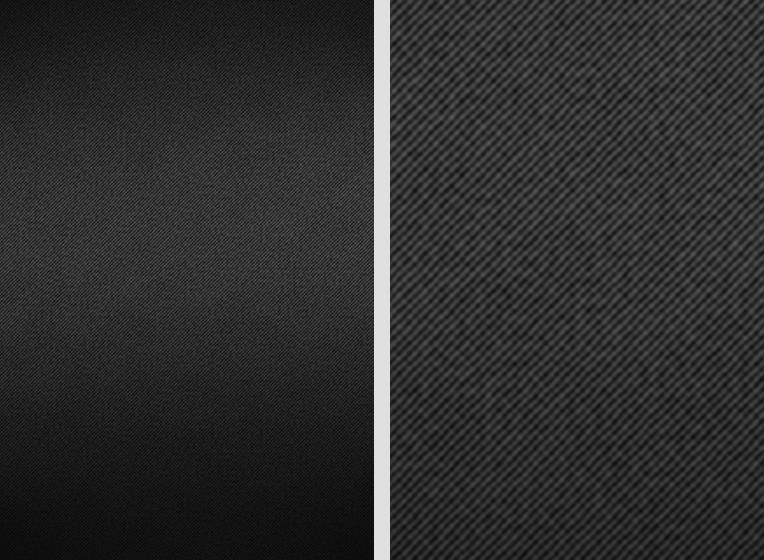
Left: the whole. Right: its middle third, enlarged.
Give the GLSL for this texture, as a WebGL 1 fragment shader.

```glsl
precision highp float;
// Charcoal twill cloth: fine rising diagonal threads under a soft band of light.

#define REPEATS_DOWN 160.0   // repeats across follow from the aspect ratio
#define THREAD_CONTRAST 0.36
#define STITCH_CONTRAST 0.10
#define THREAD_WOBBLE 0.16
#define FIBER_WEAR 0.42
#define CLOUD_WEAR 0.08
#define LIGHT_HEIGHT 0.60
#define LIGHT_SPREAD 0.37
#define SHADE_TONE 0.054
#define LIGHT_TONE 0.155

uniform vec2 u_resolution;

const float TAU = 6.28318;

// Pseudo-random unit gradient for a lattice point
vec2 latticeGradient(vec2 cell) {
  vec3 h = fract(vec3(cell.xyx) * vec3(0.1031, 0.1030, 0.0973));
  h += dot(h, h.yzx + 33.33);
  float angle = TAU * fract((h.x + h.y) * h.z);
  return vec2(cos(angle), sin(angle));
}

// Gradient noise, roughly -0.7 to 0.7
float gradientNoise(vec2 p) {
  vec2 cell = floor(p);
  vec2 f = fract(p);
  vec2 blend = f * f * f * (f * (f * 6.0 - 15.0) + 10.0);
  float a = dot(latticeGradient(cell), f);
  float b = dot(latticeGradient(cell + vec2(1.0, 0.0)), f - vec2(1.0, 0.0));
  float c = dot(latticeGradient(cell + vec2(0.0, 1.0)), f - vec2(0.0, 1.0));
  float d = dot(latticeGradient(cell + vec2(1.0, 1.0)), f - vec2(1.0, 1.0));
  return mix(mix(a, b, blend.x), mix(c, d, blend.x), blend.y);
}

// Diagonal ridges, beaded by faint stitches along each thread
float twill(vec2 weave) {
  float wobble = THREAD_WOBBLE * gradientNoise(weave * 0.55 + 17.3);
  float ridge = cos(TAU * (weave.x - weave.y + wobble));
  float stitch = cos(TAU * (weave.x + weave.y - wobble));
  return THREAD_CONTRAST * ridge + STITCH_CONTRAST * stitch;
}

// Broad horizontal sheen, a little stronger at the right, dark at the corners
float clothLight(vec2 uv) {
  float offset = (uv.y - LIGHT_HEIGHT - 0.04 * (uv.x - 0.5)) / LIGHT_SPREAD;
  float sheen = SHADE_TONE + LIGHT_TONE * exp(-offset * offset);
  float side = abs(uv.x * 2.0 - 1.0);
  float corner = side * side * smoothstep(0.25, 0.5, abs(uv.y - 0.5));
  return sheen * (1.0 + 0.08 * (uv.x - 0.5)) * (1.0 - 0.22 * corner);
}

void main() {
  vec2 uv = gl_FragCoord.xy / u_resolution;
  vec2 weave = gl_FragCoord.xy / u_resolution.y * REPEATS_DOWN;

  // Fade detail too fine for the canvas resolution
  float repeatPerPixel = REPEATS_DOWN / u_resolution.y;
  float detail = 1.0 - smoothstep(0.4, 0.8, repeatPerPixel);

  // Uneven fibers and broad worn patches
  float fiber = gradientNoise(weave * 1.15 + 5.7);
  float cloud = gradientNoise(weave * 0.11 + 41.0)
              + 0.6 * gradientNoise(weave * 0.26 + 9.0);

  float relief = 1.0 + detail * (twill(weave) + FIBER_WEAR * fiber)
               + CLOUD_WEAR * cloud;
  float tone = clothLight(uv) * max(relief, 0.0);
  gl_FragColor = vec4(vec3(tone), 1.0);
}
```
